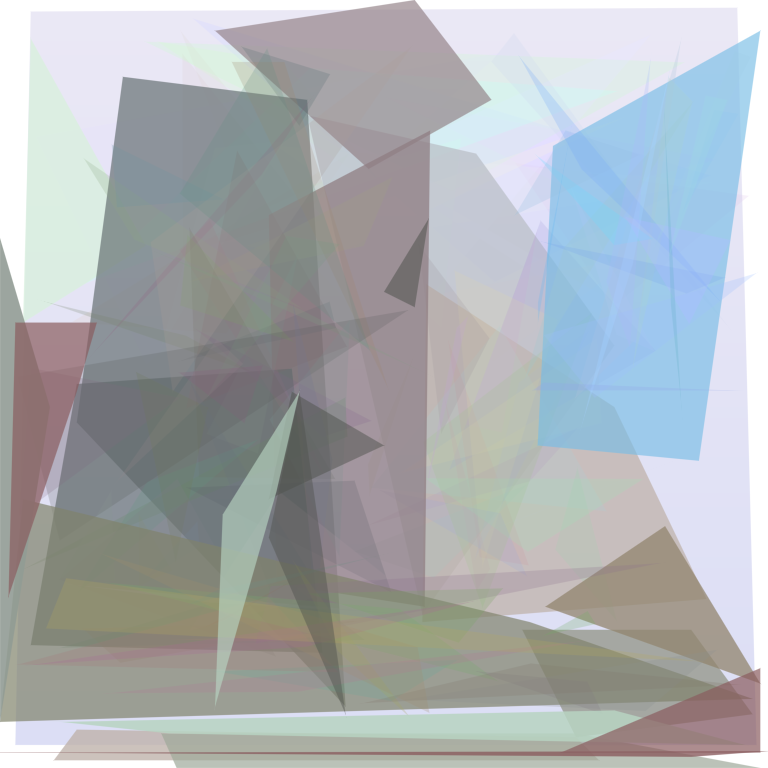
A WebGL 1 fragment shader for this background:

```glsl
precision highp float;
// Abstract backdrop of overlapping translucent polygons in grey, olive, mauve and sky blue.

uniform vec2 u_resolution;

vec2 hash2(float n) {
  vec3 q = fract(n * vec3(0.1031, 0.1030, 0.0973));
  q += dot(q, q.yzx + 33.33);
  return fract((q.xx + q.yz) * q.zy);
}

float cross2(vec2 a, vec2 b) { return a.x * b.y - a.y * b.x; }

// Signed distance to the line a-b, positive on its right side.
float edge(vec2 p, vec2 a, vec2 b) {
  vec2 along = b - a;
  return cross2(p - a, along) / max(length(along), 0.0001);
}

float coverage(float d) {
  float soft = 0.75 / min(u_resolution.x, u_resolution.y);
  return smoothstep(-soft, soft, d);
}

float triangle(vec2 p, vec2 a, vec2 b, vec2 c) {
  float turn = cross2(c - a, b - a) < 0.0 ? -1.0 : 1.0;
  return coverage(min(turn * edge(p, a, b), min(turn * edge(p, b, c), turn * edge(p, c, a))));
}

// Convex quad with clockwise corners.
float quad(vec2 p, vec2 a, vec2 b, vec2 c, vec2 d) {
  return coverage(min(min(edge(p, a, b), edge(p, b, c)), min(edge(p, c, d), edge(p, d, a))));
}

void glaze(inout vec3 canvas, vec3 tint, float amount) {
  canvas = mix(canvas, tint, amount);
}

// Random long facets around a centre, tinted between two colours.
void scatter(inout vec3 canvas, vec2 p, vec2 center, vec2 spread,
             vec3 tintA, vec3 tintB, float opacity, float seed) {
  for (int i = 0; i < 18; i++) {
    float n = seed + float(i) * 7.0;
    vec2 a = center + spread * (2.0 * hash2(n) - 1.0);
    vec2 b = center + spread * (2.0 * hash2(n + 1.0) - 1.0);
    vec2 c = center + spread * (2.0 * hash2(n + 2.0) - 1.0);
    vec2 pick = hash2(n + 3.0);
    c = mix(c, b, 0.7 * pick.x);
    vec3 jitter = vec3(hash2(n + 4.0), hash2(n + 5.0).x) - 0.5;
    vec3 tint = mix(tintA, tintB, pick.y) + 0.28 * jitter;
    glaze(canvas, tint, opacity * triangle(p, a, b, c));
  }
}

void main() {
  vec2 p = gl_FragCoord.xy / u_resolution;
  vec3 canvas = vec3(1.0);
  vec3 slate = vec3(0.40, 0.44, 0.45);
  vec3 mauve = vec3(0.56, 0.49, 0.51);
  vec3 olive = vec3(0.50, 0.51, 0.42);
  vec3 sand = vec3(0.75, 0.70, 0.67);
  vec3 sky = vec3(0.47, 0.74, 0.90);
  vec3 mist = vec3(0.73, 0.75, 0.78);
  vec3 mint = vec3(0.72, 0.83, 0.76);
  vec3 maroon = vec3(0.54, 0.36, 0.37);
  vec3 lavender = mix(vec3(0.86, 0.87, 0.96), vec3(0.92, 0.91, 0.96), p.y);

  // Pale sheet inside a white margin
  glaze(canvas, lavender, quad(p, vec2(0.04, 0.985), vec2(0.96, 0.99), vec2(0.985, 0.03), vec2(0.02, 0.03)));
  scatter(canvas, p, vec2(0.5, 0.75), vec2(0.48, 0.24), vec3(0.89, 0.92, 0.92), vec3(0.85, 0.83, 0.92), 0.25, 11.0);
  glaze(canvas, vec3(0.85, 0.94, 0.87), 0.8 * triangle(p, vec2(0.04, 0.95), vec2(0.19, 0.68), vec2(0.03, 0.58)));

  // Misty middle and warm lower right
  glaze(canvas, mist, 0.75 * quad(p, vec2(0.40, 0.85), vec2(0.62, 0.80), vec2(0.80, 0.55), vec2(0.55, 0.20)));
  glaze(canvas, sand, 0.75 * quad(p, vec2(0.555, 0.63), vec2(0.80, 0.47), vec2(0.92, 0.22), vec2(0.55, 0.19)));
  scatter(canvas, p, vec2(0.66, 0.46), vec2(0.20, 0.27), sand, mist, 0.22, 211.0);

  // Blue fan
  glaze(canvas, sky, 0.65 * quad(p, vec2(0.72, 0.81), vec2(0.99, 0.96), vec2(0.91, 0.40), vec2(0.70, 0.42)));
  scatter(canvas, p, vec2(0.83, 0.68), vec2(0.16, 0.27), sky, vec3(0.74, 0.82, 0.95), 0.26, 409.0);

  // Dark mass on the left
  glaze(canvas, mauve, 0.65 * quad(p, vec2(0.28, 0.96), vec2(0.54, 1.0), vec2(0.64, 0.87), vec2(0.48, 0.78)));
  glaze(canvas, slate, 0.70 * quad(p, vec2(0.16, 0.90), vec2(0.40, 0.87), vec2(0.45, 0.08), vec2(0.10, 0.45)));
  glaze(canvas, mauve, 0.75 * quad(p, vec2(0.35, 0.72), vec2(0.56, 0.83), vec2(0.553, 0.21), vec2(0.36, 0.24)));
  glaze(canvas, slate, 0.70 * quad(p, vec2(0.10, 0.50), vec2(0.38, 0.52), vec2(0.42, 0.15), vec2(0.04, 0.16)));
  scatter(canvas, p, vec2(0.31, 0.65), vec2(0.25, 0.30), vec3(0.42, 0.53, 0.51), mauve, 0.23, 613.0);
  scatter(canvas, p, vec2(0.28, 0.37), vec2(0.26, 0.25), slate, mauve, 0.22, 821.0);

  // Olive ground
  glaze(canvas, olive, 0.70 * quad(p, vec2(0.03, 0.35), vec2(0.69, 0.19), vec2(0.98, 0.09), vec2(0.0, 0.06)));
  glaze(canvas, olive, 0.60 * quad(p, vec2(0.68, 0.18), vec2(0.90, 0.18), vec2(0.98, 0.07), vec2(0.75, 0.04)));
  glaze(canvas, vec3(0.57, 0.52, 0.43), 0.75 * triangle(p, vec2(0.71, 0.21), vec2(0.866, 0.315), vec2(0.99, 0.11)));
  scatter(canvas, p, vec2(0.49, 0.17), vec2(0.49, 0.11), olive, vec3(0.60, 0.57, 0.51), 0.25, 1033.0);

  // Left border shards
  glaze(canvas, vec3(0.57, 0.61, 0.58), 0.9 * triangle(p, vec2(0.0, 0.69), vec2(0.065, 0.47), vec2(0.0, 0.06)));
  glaze(canvas, maroon, 0.7 * quad(p, vec2(0.02, 0.58), vec2(0.13, 0.58), vec2(0.10, 0.49), vec2(0.01, 0.18)));

  // Strips along the bottom
  glaze(canvas, sand, 0.8 * quad(p, vec2(0.07, 0.01), vec2(0.10, 0.05), vec2(0.75, 0.04), vec2(0.78, 0.01)));
  glaze(canvas, vec3(0.62, 0.66, 0.60), 0.7 * quad(p, vec2(0.21, 0.045), vec2(0.75, 0.045), vec2(0.99, 0.0), vec2(0.23, 0.0)));
  glaze(canvas, mint, 0.85 * quad(p, vec2(0.08, 0.06), vec2(0.80, 0.075), vec2(0.97, 0.03), vec2(0.22, 0.045)));
  glaze(canvas, maroon, 0.7 * triangle(p, vec2(0.73, 0.02), vec2(0.99, 0.13), vec2(0.99, 0.02)));
  glaze(canvas, maroon, 0.8 * triangle(p, vec2(0.05, 0.02), vec2(1.0, 0.022), vec2(0.90, 0.0145)));

  // Crisp dark facets and the bright sliver
  vec3 charcoal = vec3(0.31, 0.32, 0.30);
  glaze(canvas, charcoal, 0.55 * triangle(p, vec2(0.50, 0.62), vec2(0.558, 0.715), vec2(0.54, 0.60)));
  glaze(canvas, charcoal, 0.45 * triangle(p, vec2(0.39, 0.49), vec2(0.35, 0.30), vec2(0.45, 0.07)));
  glaze(canvas, charcoal, 0.50 * triangle(p, vec2(0.38, 0.49), vec2(0.50, 0.42), vec2(0.35, 0.35)));
  glaze(canvas, mint, 0.65 * quad(p, vec2(0.29, 0.33), vec2(0.39, 0.49), vec2(0.36, 0.36), vec2(0.28, 0.08)));

  gl_FragColor = vec4(canvas, 1.0);
}
```
